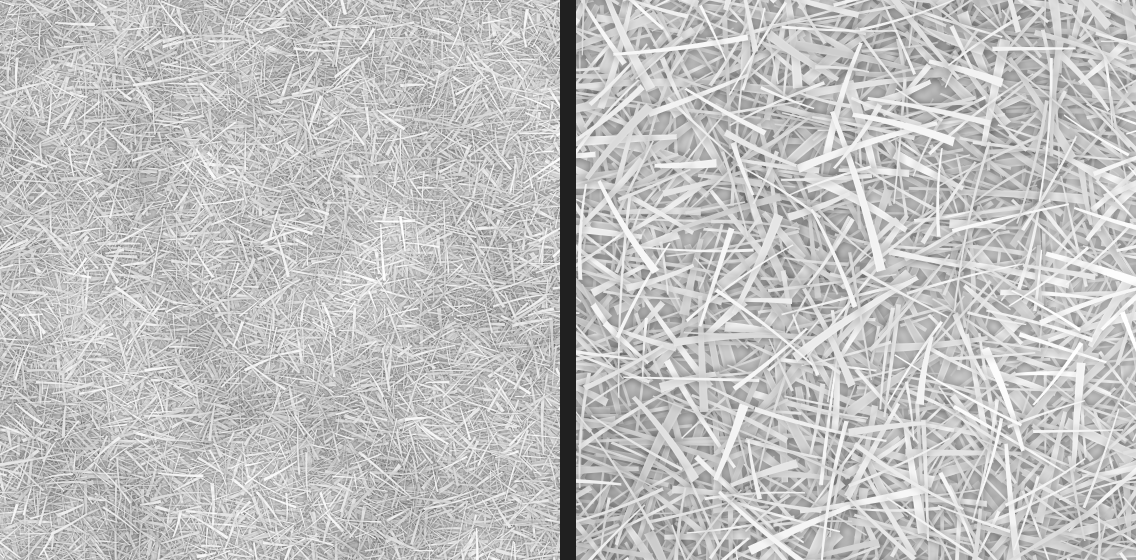
Left: the whole. Right: its middle third, enlarged.
Reproduce this texture procedurally as a WebGL 2 fragment shader.

```glsl
#version 300 es
precision highp float;
precision highp int;
// Dense mat of dry, pale grey straw. Jittered grids of tapered, slightly
// bent blades are painted from the bottom layer up, each one softly shading
// what lies under it; broad gradient noise varies the overall brightness.

#define LAYERS 28
#define CELL 0.045          // grid size of common blades
#define LONG_CELL 0.075     // grid size of the sparse long blades
#define THIN 0.0008         // smallest half width
#define BROAD_LOW 0.0050    // largest half width, bottom layer
#define BROAD_TOP 0.0026    // largest half width, top layer
#define SHADE 0.06          // darkening beside one blade
#define SHADE_REACH 0.005
#define GROUND 0.74
#define TONE_LOW 0.79
#define TONE_TOP 0.93
#define MOTTLE 0.13

uniform vec2 u_resolution;
out vec4 fragColor;

const float PI = 3.14159265;

// Integer hash giving three values from 0 to 1
vec3 hash3(ivec3 key) {
    uvec3 v = uvec3(key) * 1664525u + 1013904223u;
    v.x += v.y * v.z;
    v.y += v.z * v.x;
    v.z += v.x * v.y;
    v ^= v >> 16u;
    v.x += v.y * v.z;
    v.y += v.z * v.x;
    v.z += v.x * v.y;
    return vec3(v >> 8u) / 16777216.0;
}

float cornerSlope(ivec2 corner, vec2 offset) {
    float angle = 2.0 * PI * hash3(ivec3(corner, 901)).x;
    return dot(vec2(cos(angle), sin(angle)), offset);
}

float gradientNoise(vec2 p) {
    ivec2 i = ivec2(floor(p));
    vec2 f = fract(p);
    vec2 u = f * f * f * (f * (f * 6.0 - 15.0) + 10.0);
    float low = mix(cornerSlope(i, f),
                    cornerSlope(i + ivec2(1, 0), f - vec2(1, 0)), u.x);
    float high = mix(cornerSlope(i + ivec2(0, 1), f - vec2(0, 1)),
                     cornerSlope(i + ivec2(1, 1), f - vec2(1, 1)), u.x);
    return mix(low, high, u.y);
}

// Paints the blade that belongs to one grid cell over the given tone
float paintBlade(float under, vec2 p, ivec2 id, int layer, float cell, float pixel) {
    float height = float(layer) / float(LAYERS - 1);
    vec3 place = hash3(ivec3(id, layer));
    vec3 look = hash3(ivec3(id, layer + 100));
    vec3 form = hash3(ivec3(id, layer + 200));

    // Directions lean slightly towards the horizontal
    float angle = PI * place.z - 0.16 * sin(2.0 * PI * place.z);
    vec2 axis = vec2(cos(angle), sin(angle));
    vec2 d = p - (vec2(id) + place.xy) * cell;
    vec2 q = vec2(dot(d, axis), dot(d, vec2(-axis.y, axis.x)));

    float halfLength = cell * mix(0.35, 0.9, look.x);
    float along = q.x / halfLength;
    float bend = (form.x - 0.5) * 0.12 * halfLength;
    float across = abs(q.y + bend * (along * along - 0.4));

    float broad = mix(BROAD_LOW, BROAD_TOP, height);
    float fullWidth = mix(THIN, broad, look.y * look.y * look.y);
    float taper = 0.6 * along * (form.y > 0.5 ? 1.0 : -1.0);
    float width = fullWidth * clamp(0.8 - taper * 0.5, 0.3, 1.1);
    float edge = max(across - width, abs(q.x) - halfLength);

    float shadow = 1.0 - smoothstep(0.0, SHADE_REACH, edge);
    float cover = clamp(0.5 - edge / pixel, 0.0, 1.0) * min(1.0, 2.2 * width / pixel);

    // Broad blades are duller inside, with a light rim
    float breadth = smoothstep(0.0015, 0.004, fullWidth);
    float rim = smoothstep(0.45, 1.0, across / width);
    float tone = mix(TONE_LOW, TONE_TOP, height) + 0.15 * (look.z - 0.5);
    tone += breadth * mix(-0.04, 0.06, rim) * (1.0 - 0.6 * height);
    return mix(under * (1.0 - SHADE * shadow), min(tone, 0.96), cover);
}

void main() {
    vec2 uv = gl_FragCoord.xy / u_resolution.y;
    float pixel = 1.0 / u_resolution.y;
    float tone = GROUND;

    // Straw layers, every seventh one made of long blades
    for (int layer = 0; layer < LAYERS; layer++) {
        float cell = layer % 7 == 5 ? LONG_CELL : CELL;
        vec2 p = uv + hash3(ivec3(layer, 7, 311)).xy;
        ivec2 home = ivec2(floor(p / cell));
        for (int y = -1; y <= 1; y++)
            for (int x = -1; x <= 1; x++)
                tone = paintBlade(tone, p, home + ivec2(x, y), layer, cell, pixel);
    }

    // Broad light and dark areas
    float mottle = gradientNoise(uv * 4.0 + 3.7) + 0.5 * gradientNoise(uv * 9.0 + 11.3);
    tone += MOTTLE * mottle * (1.4 - tone);
    fragColor = vec4(vec3(clamp(tone, 0.0, 1.0)), 1.0);
}
```
